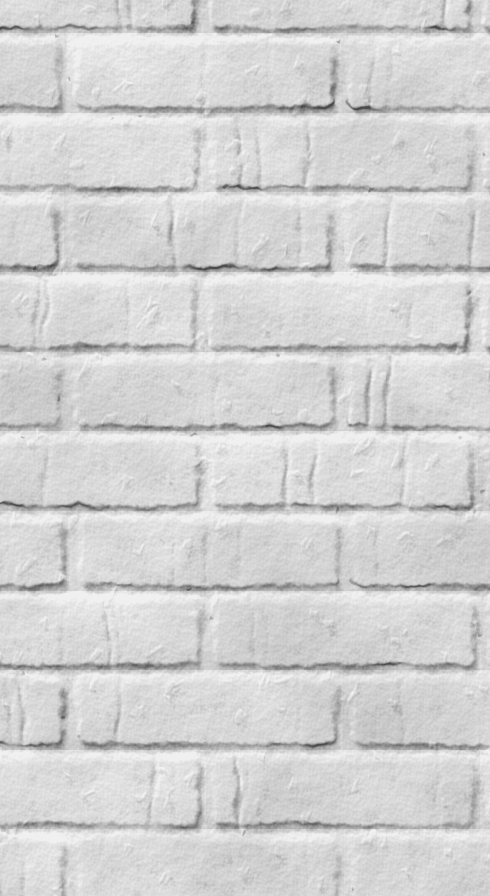
A Shadertoy shader for this texture:

```glsl
// White painted brick wall in running bond, lit from the upper left.

vec2 hash2(vec2 p) {
    return fract(sin(vec2(dot(p, vec2(127.1, 311.7)), dot(p, vec2(269.5, 183.3)))) * 43758.5);
}

// Cellular noise: distance to the nearest scattered point.
float cells(vec2 p) {
    vec2 cell = floor(p), f = fract(p);
    float nearest = 2.0;
    for (int y = -1; y <= 1; y++)
        for (int x = -1; x <= 1; x++) {
            vec2 o = vec2(x, y);
            nearest = min(nearest, length(o + hash2(cell + o) - f));
        }
    return nearest;
}

// Layered sines, for uneven edges and slow drift.
float wobble(vec2 p) {
    return 0.5 * sin(p.x * 2.3 + 1.7 * sin(p.y * 1.9))
         + 0.3 * sin(p.y * 5.1 + 2.0 * sin(p.x * 3.7))
         + 0.2 * sin(p.x * 11.3 - p.y * 7.9 + sin(p.x * 6.1));
}

// Brick number in id; returns the position from the brick centre.
vec2 brickSpace(vec2 p, out vec2 id) {
    float row = floor(p.y + 0.165);
    float x = p.x - 0.85 - 1.72 * mod(row, 2.0) + 0.12 * (hash2(vec2(row, 7.0)).x - 0.5);
    id = vec2(floor(x / 3.44), row);
    return vec2(x - 3.44 * (id.x + 0.5), fract(p.y + 0.165) - 0.5);
}

// Signed distance to the worn outline of a brick.
float brickEdge(vec2 p, vec2 local) {
    vec2 q = abs(local) - vec2(1.55, 0.35);
    float d = length(max(q, 0.0)) + min(max(q.x, q.y), 0.0) - 0.07;
    return d + 0.025 * wobble(p * 0.8) + 0.04 * (cells(p * 3.1) - 0.45) + 0.04 * (cells(p * 8.0) - 0.45);
}

float height(vec2 p) {
    vec2 id;
    vec2 local = brickSpace(p, id);
    float d = brickEdge(p, local);

    // Crisp lower edge, paint-filled upper edge, uneven mortar.
    float soft = mix(0.035, 0.08, smoothstep(-0.45, 0.3, local.y));
    float mortar = 0.15 + 0.25 * wobble(p * 0.9 + 4.0);
    float h = mix(mortar, 1.0, smoothstep(soft, -soft, d));

    // Upright seams under the paint, a few of them deep.
    float inside = smoothstep(0.05, -0.05, d);
    for (int i = 0; i < 4; i++) {
        vec2 r = hash2(id + float(i) * 17.3);
        float dx = local.x - 2.8 * (r.x - 0.5) + 0.05 * wobble(p * 1.7 + r);
        h -= inside * (0.1 + 0.75 * pow(r.y, 3.0)) * exp(-dx * dx / 0.002);
        h += inside * 0.2 * (r.x - 0.3) * smoothstep(-0.04, 0.04, dx);
    }

    // Drips, flakes, trowel marks and brushed grain.
    float lump = cells(p * 1.5 + 0.15 * wobble(p * 4.0));
    h += 0.3 * smoothstep(0.12, 0.05, lump);
    h += 0.4 * cells(p * 2.4 + 0.3 * wobble(p)) + 0.22 * cells(p * 9.0);
    return h + 0.19 * cells(p * 24.0);
}

void mainImage(out vec4 fragColor, in vec2 fragCoord) {
    // One unit is one course of bricks.
    vec2 p = fragCoord / iResolution.y * 11.25;
    vec2 toLight = vec2(-0.45, 0.9);
    vec2 id;
    vec2 local = brickSpace(p, id);
    float d = brickEdge(p, local);

    // Relief light, with an uneven cast shadow in two widths.
    float h = height(p);
    float slope = h - height(p + toLight * 0.035);
    float cover = max(height(p + toLight * 0.08) - h - 0.1, 0.0)
                + max(height(p + toLight * 0.15) - h - 0.1, 0.0);
    float depth = 0.12 + 0.05 * wobble(p * 0.7 + 2.0);
    float tone = 0.84 + (slope > 0.0 ? 0.22 : 0.2) * slope - depth * cover;

    // Pale ledges of mortar above each course.
    tone += 0.045 * smoothstep(-0.06, 0.06, d) * smoothstep(0.2, 0.45, local.y);

    // Broad drift, blotches and a difference between bricks.
    tone += 0.025 * wobble(p * 0.35) + 0.022 * wobble(p * 0.9 + 7.0);
    tone += 0.04 * (hash2(id + 3.0).x - 0.5) + 0.04 * (0.5 - cells(p * 1.3 + 5.0));
    tone += 0.03 * local.y;

    // Broken dark cracks below the bricks and a few bare specks.
    float crack = smoothstep(0.03, 0.0, abs(d - 0.02)) * smoothstep(-0.3, -0.38, local.y);
    tone -= 0.3 * crack * smoothstep(0.35, 0.85, wobble(p * vec2(0.6, 0.4) + 1.0));
    float speck = smoothstep(0.04, 0.015, cells(p * 1.2 + 9.0 + 0.05 * wobble(p * 6.0)));
    tone -= 0.2 * speck * smoothstep(-0.04, 0.02, d);

    fragColor = vec4(vec3(clamp(tone, 0.3, 0.94)), 1.0);
}
```
